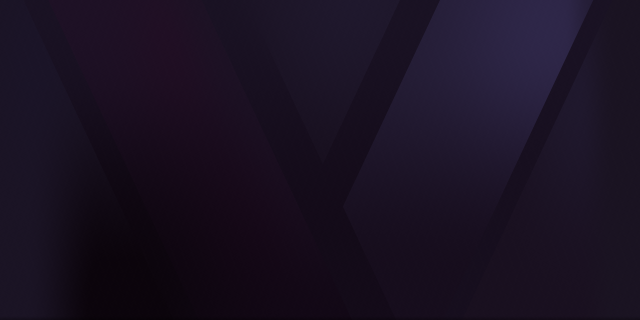
A WebGL 2 fragment shader for this background:

```glsl
#version 300 es
precision highp float;
// Dark violet backdrop: slanted panels split by shadow bands that meet in a V.

uniform vec2 u_resolution;
out vec4 outColor;

// Geometry, in canvas heights; band limits are measured along the top edge
const float SLANT = 0.47;
const vec2 BAND_LEFT = vec2(0.073, 0.151);
const vec2 BAND_V_LEFT = vec2(0.630, 0.768);
const vec2 BAND_V_RIGHT = vec2(1.250, 1.375);
const vec2 BAND_RIGHT = vec2(1.854, 1.914);

// Colours
const vec3 BLACK_PLUM = vec3(0.044, 0.017, 0.046);
const vec3 SLATE = vec3(0.104, 0.077, 0.142);
const vec3 SHADOW_TOP = vec3(0.100, 0.070, 0.138);
const vec3 SHADOW_LOW = vec3(0.076, 0.042, 0.096);
const vec3 PLUM_TOP = vec3(0.118, 0.066, 0.146);
const vec3 PLUM_LOW = vec3(0.070, 0.032, 0.084);
const vec3 INDIGO_TOP = vec3(0.125, 0.098, 0.182);
const vec3 INDIGO_LOW = vec3(0.088, 0.052, 0.112);
const vec3 GLOW = vec3(0.044, 0.044, 0.084);
const float GRAIN = 0.0046;

// Antialiased step at a slanted edge
float edge(float at, float s) {
    float w = 0.7 / u_resolution.y;
    return smoothstep(at - w, at + w, s);
}

// Soft elliptical light
float blob(vec2 p, vec2 centre, vec2 radius) {
    vec2 d = (p - centre) / radius;
    return exp(-dot(d, d));
}

// Fine texture from layered sines
float grain(vec2 p) {
    float sum = 0.0;
    for (int i = 1; i <= 3; i++) {
        float f = 210.0 * float(i);
        sum += sin(p.x * f + 2.0 * sin(p.y * f * 0.7)) * sin(p.y * f * 1.1 + float(i));
    }
    return sum / 3.0;
}

void main() {
    vec2 p = gl_FragCoord.xy / u_resolution.y;
    p.x *= 2.0 * u_resolution.y / u_resolution.x;
    float depth = 1.0 - p.y;
    float falling = p.x - SLANT * depth;
    float rising = p.x + SLANT * depth;

    // Darkness pooling in the lower left
    float pool = smoothstep(0.20, 0.95, depth) * smoothstep(0.08, 0.32, p.x);
    float poolFade = pool * (1.0 - smoothstep(0.40, 1.00, p.x));
    vec3 shadow = mix(SHADOW_TOP, SHADOW_LOW, smoothstep(0.0, 0.75, depth));

    // Left half: slate wedge, shadow band, plum panel, shadow band
    vec3 wedge = SLATE + vec3(0.0, 0.002, 0.012) * blob(p, vec2(0.11, 0.82), vec2(0.13, 0.35));
    vec3 color = mix(wedge, BLACK_PLUM, min(1.0, 1.1 * pool));
    vec3 leftShadow = mix(shadow, BLACK_PLUM, poolFade);
    color = mix(color, leftShadow, edge(BAND_LEFT.x, falling));
    vec3 plum = mix(PLUM_TOP, PLUM_LOW, smoothstep(0.0, 1.0, depth));
    plum += vec3(0.010, -0.006, -0.004) * blob(p, vec2(0.55, 0.88), vec2(0.14, 0.30));
    plum += vec3(0.012, -0.002, 0.004) * blob(p, vec2(0.76, 0.35), vec2(0.25, 0.28));
    plum = mix(plum, SHADOW_TOP + 0.005, 0.6 * smoothstep(0.45, 0.63, falling) * (1.0 - depth));
    plum = mix(plum, BLACK_PLUM, 0.75 * poolFade);
    color = mix(color, plum, edge(BAND_LEFT.y, falling));
    color = mix(color, shadow, edge(BAND_V_LEFT.x, falling));

    // Right half: inner wedge, shadow band, lit panel, shadow band, outer panel
    vec3 inner = mix(shadow + 0.008, INDIGO_TOP, 0.85 * blob(p, vec2(1.12, 1.05), vec2(0.26, 0.38)));
    vec3 right = mix(inner, shadow, edge(BAND_V_RIGHT.x, rising));
    vec3 lit = mix(INDIGO_TOP + vec3(0.012, 0.010, 0.018), INDIGO_LOW, smoothstep(0.15, 0.85, depth));
    lit += GLOW * blob(p, vec2(1.72, 0.92), vec2(0.32, 0.42));
    lit = mix(lit, INDIGO_TOP, 0.7 * smoothstep(1.76, 1.86, p.x));
    right = mix(right, lit, edge(BAND_V_RIGHT.y, rising));
    right = mix(right, mix(shadow, SHADOW_TOP, 0.5), edge(BAND_RIGHT.x, rising));
    vec3 outer = mix(INDIGO_LOW + 0.010, INDIGO_TOP, 0.9 * blob(p, vec2(1.82, 0.70), vec2(0.20, 0.38)));
    outer = mix(outer, SLATE - vec3(0.002, 0.002, 0.010), smoothstep(1.81, 1.93, p.x));
    right = mix(right, outer, edge(BAND_RIGHT.y, rising));

    // The inner shadow edge melts away toward the top
    float melt = 1.0 - smoothstep(0.0, 0.35, depth);
    float softEdge = smoothstep(BAND_V_LEFT.y - 0.10, BAND_V_LEFT.y + 0.10, falling);
    color = mix(color, right, mix(edge(BAND_V_LEFT.y, falling), softEdge, melt));

    // Dim lower rim and fine grain
    color *= mix(0.75, 1.0, smoothstep(0.0, 0.014, p.y));
    color += GRAIN * grain(p);
    outColor = vec4(color, 1.0);
}
```
